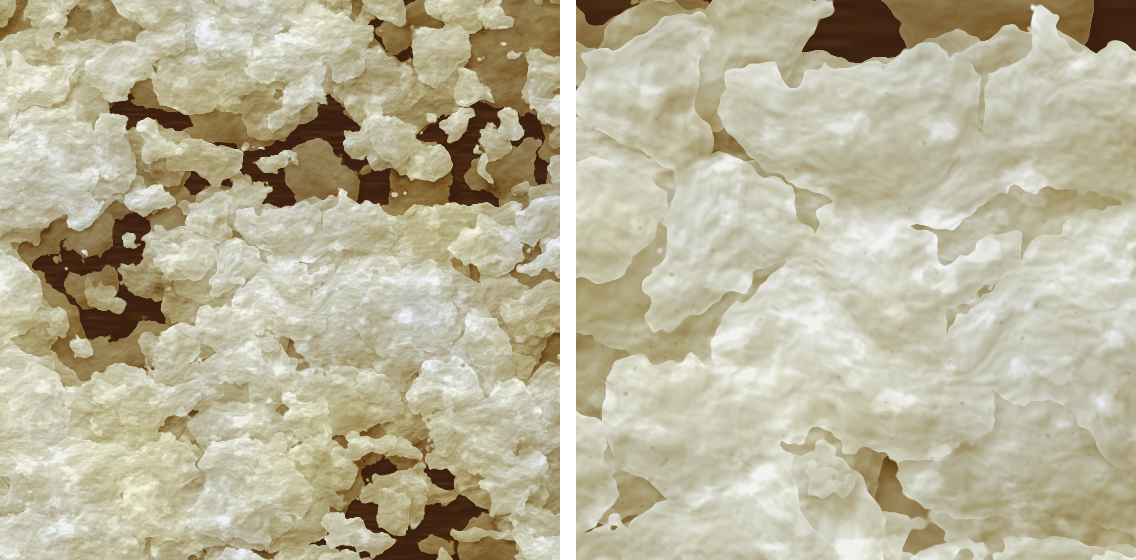
Left: the whole. Right: its middle third, enlarged.
Write a WebGL 2 fragment shader that draws this texture.

```glsl
#version 300 es
precision highp float;
precision highp int;

uniform vec2 u_resolution;
out vec4 fragColor;

// Integer hash of a lattice cell and a seed
vec3 hash3(vec2 cell, int seed) {
    uvec3 v = uvec3(ivec3(ivec2(cell), seed));
    v = v * 1664525u + 1013904223u;
    v.x += v.y * v.z;
    v.y += v.z * v.x;
    v.z += v.x * v.y;
    v ^= v >> 16u;
    v.x += v.y * v.z;
    v.y += v.z * v.x;
    v.z += v.x * v.y;
    return vec3(v >> 8u) / 16777216.0;
}

float noise(vec2 p, int seed) {
    vec2 cell = floor(p);
    vec2 f = p - cell;
    f = f * f * f * (f * (f * 6.0 - 15.0) + 10.0);
    float low = mix(hash3(cell, seed).x, hash3(cell + vec2(1, 0), seed).x, f.x);
    float high = mix(hash3(cell + vec2(0, 1), seed).x, hash3(cell + vec2(1, 1), seed).x, f.x);
    return mix(low, high, f.y);
}

float fbm(vec2 p, int seed) {
    float sum = 0.0, amplitude = 0.5;
    for (int i = 0; i < 5; i++) {
        sum += amplitude * noise(p, seed + i);
        p = mat2(1.6, 1.2, -1.2, 1.6) * p + 3.7;
        amplitude *= 0.5;
    }
    return sum;
}

// Signed depth inside a union of scattered round lumps
float lumps(vec2 p, int seed) {
    vec2 home = floor(p);
    float depth = -1.0;
    for (int y = -1; y <= 1; y++) {
        for (int x = -1; x <= 1; x++) {
            vec2 cell = home + vec2(x, y);
            vec3 h = hash3(cell, seed);
            vec2 offset = p - cell - 0.1 - 0.8 * h.xy;
            depth = max(depth, mix(0.3, 0.66, h.z) - length(offset * vec2(0.92, 1.12)));
        }
    }
    return depth;
}

// Tone steps from dark wood through amber to white wax
vec3 toneColor(float tone) {
    vec3 ramp[7] = vec3[7](
        vec3(0.23, 0.12, 0.06), vec3(0.46, 0.33, 0.14), vec3(0.56, 0.47, 0.29),
        vec3(0.65, 0.60, 0.42), vec3(0.73, 0.71, 0.59), vec3(0.83, 0.83, 0.75),
        vec3(0.95, 0.95, 0.92));
    vec3 color = ramp[0];
    for (int i = 0; i < 6; i++) {
        color = mix(color, ramp[i + 1], clamp(tone - float(i), 0.0, 1.0));
    }
    return color;
}

void main() {
    float size = min(u_resolution.x, u_resolution.y);
    vec2 uv = gl_FragCoord.xy / size;
    float pixel = 1.0 / size;
    vec2 toLight = vec2(-0.35, 0.94);
    float hollow = fbm(uv * 3.6 + 1.3, 90) - 0.5 + 0.1 * (0.5 - uv.y);

    // Wood behind the holes
    float tone = 0.4 * noise(uv * vec2(25.0, 220.0), 70) - 0.1;
    float wax = 0.0;

    // Ragged layers, stacked from the deepest up
    for (int k = 0; k < 5; k++) {
        float level = float(k);
        int seed = 100 + 20 * k;
        float scale = k == 0 ? 7.5 : 4.8 + 0.9 * level;
        vec2 wobble = vec2(fbm(uv * 13.0, seed), fbm(uv * 13.0, seed + 6)) - 0.48;
        vec2 q = uv + 0.115 * wobble;
        float bias = k == 0 ? 0.32 - 1.9 * hollow : -0.07 - 1.1 * hollow;
        float depth = (lumps(q * scale, seed) + bias) / scale;
        float lit = (lumps((q + toLight * 0.016) * scale, seed) + bias) / scale;

        // Cast shadow on whatever lies below
        tone -= 0.85 * smoothstep(-0.01, 0.02, lit) * min(tone * 0.5 + 0.2, 1.0);

        // Rounded form, crinkled relief and thin bright rim
        vec2 grain = (uv + 0.04 * wobble) * vec2(19.0, 25.0);
        float relief = fbm(grain, seed + 12) - fbm(grain + toLight * 0.09, seed + 12);
        float facing = clamp((depth - lit) / 0.016, -1.0, 1.0);
        float surface = k == 0 ? 2.1 : 2.5 + 0.45 * level;
        surface += 9.0 * relief * (k == 0 ? 0.5 : 1.0);
        surface += 0.55 * facing * (1.0 - 0.5 * smoothstep(0.0, 0.07, depth));
        surface += 0.4 * exp(-max(depth, 0.0) / 0.004) - 2.0 * hollow;

        float cover = smoothstep(-pixel, pixel, depth);
        tone = mix(tone, surface, cover);
        wax = max(wax, cover * (k == 0 ? 0.25 : 1.0));
    }

    // Frosty flecks and a few dark crumbs
    float frost = smoothstep(0.56, 0.72, fbm(uv * vec2(40.0, 56.0), 40));
    tone += 0.8 * frost * wax;
    vec2 speckle = mat2(0.8, 0.6, -0.6, 0.8) * uv * 190.0;
    tone -= smoothstep(0.94, 1.0, noise(speckle, 50)) * wax * noise(uv * 9.0, 51);

    // Drifting warmth of the wax
    float warmth = fbm(uv * 5.0, 60) - 0.48;
    vec3 color = toneColor(tone) * (1.0 + warmth * vec3(0.05, 0.0, -0.28));
    fragColor = vec4(color, 1.0);
}
```
